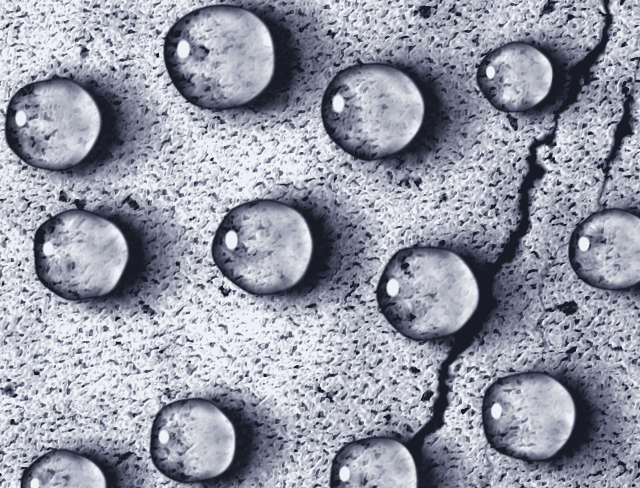
This texture is drawn by a Shadertoy shader. Its source:

```glsl
vec2 hash2(vec2 p) {
    return fract(sin(vec2(dot(p, vec2(127.1, 311.7)), dot(p, vec2(269.5, 183.3)))) * 43758.5);
}

// Gradient noise, roughly -0.7 to 0.7
float noise(vec2 p) {
    vec2 i = floor(p), f = fract(p);
    vec2 u = f * f * f * (f * (f * 6.0 - 15.0) + 10.0);
    vec2 e = vec2(0, 1);
    float a = dot(hash2(i) * 2.0 - 1.0, f);
    float b = dot(hash2(i + e.yx) * 2.0 - 1.0, f - e.yx);
    float c = dot(hash2(i + e) * 2.0 - 1.0, f - e);
    float d = dot(hash2(i + 1.0) * 2.0 - 1.0, f - 1.0);
    return mix(mix(a, b, u.x), mix(c, d, u.x), u.y);
}

// Brightness of porous stone lit from the left
float stone(vec2 p) {
    vec2 s = vec2(p.x + p.y, p.y - p.x) * vec2(60, 80);
    s += 0.5 * noise(p * 20.0);
    float height = noise(s) + 0.25 * noise(s * 1.9 + 7.0);
    float slope = noise(s + vec2(0.4, -0.45)) - noise(s);
    float patchy = noise(p * 13.0 + 5.0);
    float v = 0.87 + 0.42 * slope + 0.2 * noise(s * 1.6 + 3.0);
    v -= 0.72 * smoothstep(0.0, 0.42, -height - 0.1 * patchy);
    float hole = noise(p * vec2(27, 23) + 3.0) - 0.2 * height;
    v -= 0.6 * smoothstep(0.3, 0.46, hole);
    return v + 0.2 * noise(p * 5.0) + 0.14 * patchy;
}

// Two ragged cracks with dark gaps and sunlit right lips
float addCracks(float v, vec2 p) {
    for (int i = 0; i < 2; i++) {
        float k = float(i);
        float path = 0.83 + 0.14 * k + 0.42 * p.y;
        path += 0.1 * noise(vec2(p.y * 5.0, k * 9.3)) + 0.03 * noise(p * 18.0 + k);
        path += 0.015 * noise(p * 50.0);
        float width = 0.012 + 0.03 * noise(vec2(p.y * 7.0 + 4.0, k * 5.0 + 0.5));
        width *= mix(1.0, smoothstep(0.5, 0.65, p.y), k);
        float e = p.x - path;
        float lip = smoothstep(0.0, 0.015, e) * (1.0 - smoothstep(0.015, 0.08, e));
        v += 0.15 * lip * smoothstep(0.003, 0.01, width);
        v *= 1.0 - 0.82 * (1.0 - smoothstep(width - 0.008, width + 0.008, abs(e)));
    }
    return v;
}

// Brightness inside a drop; q spans the unit disc, d is its warped radius
float dropShade(vec2 q, float d, vec2 p, vec2 seed) {
    float blotch = noise(q * 2.5 + seed * 20.0);
    float side = q.x + 0.2 * q.y + 0.5 * blotch;
    float v = mix(0.3, 0.71, smoothstep(-0.9, -0.1, side));
    float magnified = stone(p * 0.85 + seed);
    v += (magnified - 0.7) * mix(0.65, 0.2, smoothstep(-0.2, 0.35, side));
    v += 0.25 * blotch;

    // Dark rim towards the light, glowing crescent away from it
    v *= 1.0 - 0.65 * smoothstep(0.7, 0.97, d) * (1.0 - smoothstep(0.2, 0.75, q.x));
    v += 0.14 * smoothstep(0.7, 0.9, d) * smoothstep(0.3, 0.8, q.x);
    v *= 1.0 - 0.7 * smoothstep(0.93, 1.0, d);

    // Specular spot
    float spot = length((q - vec2(-0.68, 0.12)) / vec2(0.12, 0.18)) + 0.4 * blotch;
    return mix(v, 0.98, 1.0 - smoothstep(0.7, 1.2, spot));
}

void mainImage(out vec4 fragColor, in vec2 fragCoord) {
    vec2 p = fragCoord / iResolution.y;
    float v = addCracks(stone(p), p);
    v += 0.04 - 0.17 * smoothstep(0.4, 1.3, p.x);

    // Cast shadows, keeping the nearest drop
    float shadow = 1.0, nearest = 1e3, radius = 0.1;
    vec2 nearestQ = vec2(0), nearestSeed = vec2(0);
    for (int i = 0; i < 12; i++) {
        vec2 cell = vec2(i % 4, i / 4);
        vec2 seed = hash2(cell + 2.7);
        vec2 center = (cell + 0.5 + 0.4 * (seed - 0.5)) * vec2(0.33, 0.36);
        center += vec2(0.1 * mod(cell.y, 2.0) - 0.06, 0.1 * mod(cell.x, 2.0) - 0.13);
        float r = mix(0.07, 0.115, hash2(seed * 31.0).x);
        vec2 q = (p - center) / r;
        float d = length(q * vec2(0.97, 1.03)) + 0.13 * noise(q * 1.3 + seed * 40.0);
        float rough = 0.15 * noise(p * 40.0);
        float core = length(q - vec2(0.45, -0.06)) + rough;
        float penumbra = length((q - vec2(0.7, -0.05)) * vec2(0.85, 1.0)) + rough;
        shadow *= 1.0 - 0.72 * (1.0 - smoothstep(0.8, 1.2, core));
        shadow *= 1.0 - 0.55 * (1.0 - smoothstep(0.7, 1.6, penumbra));
        if (d < nearest) {
            nearest = d;
            nearestQ = q;
            nearestSeed = seed;
            radius = r;
        }
    }
    v = max(v, 0.1) * shadow;
    float edge = 1.6 / (iResolution.y * radius);
    float cover = 1.0 - smoothstep(1.0 - edge, 1.0 + edge, nearest);
    v = mix(v, dropShade(nearestQ, nearest, p, nearestSeed), cover);

    // Cool tint, strongest in the shaded stone
    v = clamp(v, 0.1, 0.94);
    float tint = smoothstep(-0.1, 0.3, v) * (1.0 - 0.65 * smoothstep(0.45, 0.95, v));
    vec3 color = v + vec3(-0.008, 0.012, 0.09) * tint;
    fragColor = vec4(color, 1.0);
}
```
